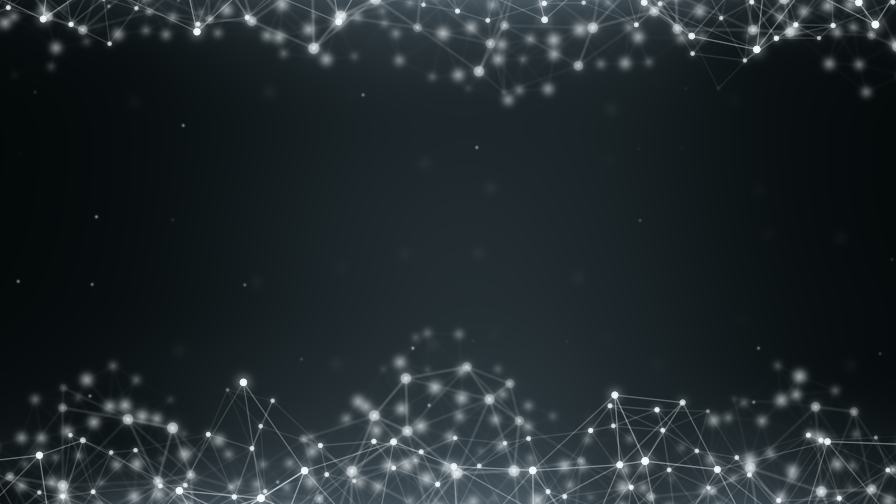
Reproduce this background procedurally as a WebGL 1 fragment shader.

```glsl
precision highp float;
// Dark slate backdrop with glowing node networks along the top and bottom.
// Each network is a jittered grid of dots joined to their neighbours; layers
// go from blurred to sharp, and sums of bumps shape how far each one reaches.

uniform vec2 u_resolution;

const vec3 SHADOW = vec3(0.006, 0.024, 0.026);
const vec3 SLATE = vec3(0.125, 0.165, 0.183);
const vec3 HAZE = vec3(0.31, 0.35, 0.39);
const vec3 LIGHT = vec3(0.96, 0.99, 1.0);

float hash(vec2 p) {
  vec3 q = fract(vec3(p.xyx) * 0.1031);
  q += dot(q, q.yzx + 33.33);
  return fract((q.x + q.y) * q.z);
}

float noise(vec2 p) {
  vec2 i = floor(p);
  vec2 f = fract(p);
  f = f * f * (3.0 - 2.0 * f);
  float low = mix(hash(i), hash(i + vec2(1.0, 0.0)), f.x);
  float high = mix(hash(i + vec2(0.0, 1.0)), hash(i + 1.0), f.x);
  return mix(low, high, f.y);
}

float bump(float x, float center, float width) {
  float t = (x - center) / width;
  return exp(-t * t);
}

// Depth of the network measured from the nearer horizontal edge
float reach(vec2 p, float blur) {
  float x = p.x;
  float softLow = 0.12 + 0.16 * bump(x, 0.2, 0.18) + 0.23 * bump(x, 0.89, 0.2) + 0.16 * bump(x, 1.57, 0.15);
  float sharpLow = 0.13 + 0.13 * bump(x, 0.5, 0.1) + 0.13 * bump(x, 1.25, 0.14) + 0.04 * bump(x, 1.5, 0.1);
  float softHigh = 0.08 + 0.07 * bump(x, 0.05, 0.1) + 0.09 * bump(x, 0.6, 0.07)
    + 0.13 * bump(x, 1.03, 0.25) + 0.11 * bump(x, 1.73, 0.1);
  float sharpHigh = 0.045 + 0.05 * bump(x, 0.3, 0.3) + 0.12 * bump(x, 1.44, 0.12) + 0.06 * bump(x, 1.72, 0.1);
  return p.y < 0.5 ? mix(sharpLow, softLow, blur) : mix(sharpHigh, softHigh, blur);
}

// Node position in xy, strength in z
vec3 node(vec2 cell, float size, float seed, float blur) {
  vec2 key = cell + seed;
  vec2 jitter = vec2(hash(key), hash(key + 57.3));
  vec2 pos = (cell + 0.08 + 0.84 * jitter) * size;
  float depth = min(pos.y, 1.0 - pos.y);
  float limit = reach(pos, blur);
  float inside = 1.0 - smoothstep(limit - 0.02, limit + 0.015, depth);
  float variety = hash(key + 113.7);
  return vec3(pos, inside * mix(mix(0.5, 0.12, blur), 1.0, variety));
}

float nodeGlow(vec2 p, vec3 n, float radius, float blur, float pixel) {
  float d = length(p - n.xy);
  float r = radius * mix(0.65, 1.0, n.z);
  float disc = 1.0 - smoothstep(r - pixel * 0.6, r + pixel * 0.8, d);
  float halo = exp(-d * d / (r * r * 5.0));
  float soft = exp(-d * d / (r * r)) * 0.7;
  return n.z * mix(2.0 * disc + 0.25 * halo, soft, blur);
}

float link(vec2 p, vec3 a, vec3 b, float size, float width) {
  vec2 ab = b.xy - a.xy;
  vec2 ap = p - a.xy;
  float t = clamp(dot(ap, ab) / max(dot(ab, ab), 0.00001), 0.0, 1.0);
  float stroke = 1.0 - smoothstep(0.0, width, length(ap - ab * t));
  float closeness = 1.0 - smoothstep(1.0, 2.2, length(ab) / size);
  return stroke * closeness * sqrt(a.z * b.z);
}

// One layer: nearby dots plus every link that can cross this cell
float network(vec2 p, float size, float seed, float radius, float blur, float lineGain, float pixel) {
  vec2 cell = floor(p / size);
  float width = max(0.0025, 1.25 * pixel) + 0.003 * blur;
  vec3 center = node(cell, size, seed, blur);
  float dots = 0.0;
  float lines = 0.0;
  for (int j = -1; j <= 1; j++) {
    for (int i = -1; i <= 1; i++) {
      vec3 n = node(cell + vec2(float(i), float(j)), size, seed, blur);
      dots += nodeGlow(p, n, radius, blur, pixel);
      lines += link(p, center, n, size, width) * (i == 0 && j == 0 ? 0.0 : 1.0);
    }
  }
  vec3 west = node(cell + vec2(-1.0, 0.0), size, seed, blur);
  vec3 east = node(cell + vec2(1.0, 0.0), size, seed, blur);
  vec3 south = node(cell + vec2(0.0, -1.0), size, seed, blur);
  vec3 north = node(cell + vec2(0.0, 1.0), size, seed, blur);
  lines += link(p, west, north, size, width) + link(p, north, east, size, width);
  lines += link(p, east, south, size, width) + link(p, south, west, size, width);
  return dots + lines * lineGain;
}

// Sparse floating dust
float dust(vec2 p, float size, float radius, float rarity) {
  vec2 cell = floor(p / size);
  vec2 pos = (cell + 0.2 + 0.6 * vec2(hash(cell + 7.1), hash(cell + 19.4))) * size;
  float d = length(p - pos) / radius;
  return exp(-d * d) * smoothstep(rarity, 1.0, hash(cell + 41.9));
}

void main() {
  vec2 p = gl_FragCoord.xy / u_resolution.y;
  float pixel = 1.0 / u_resolution.y;
  p.x *= 1.778 * u_resolution.y / u_resolution.x;

  // Backdrop: dim sides, soft central glow, haze near the networks
  vec3 color = mix(SHADOW, SLATE, bump(p.x, 0.93, 0.56) * bump(p.y, 0.4, 0.85));
  float mist = 0.4 + 1.0 * noise(p * vec2(4.0, 7.0));
  float haze = 0.62 * exp(-p.y / 0.13) * bump(p.x, 0.95, 1.1);
  haze += 0.62 * exp((p.y - 1.0) / 0.08) * bump(p.x, 0.98, 0.75);
  color += HAZE * haze * mist;

  // Networks from far and blurred to near and sharp
  float glow = 0.85 * network(p, 0.06, 11.0, 0.0125, 1.0, 0.04, pixel);
  glow += 1.15 * network(p, 0.11, 37.0, 0.011, 0.8, 0.18, pixel);
  glow += 0.85 * network(p, 0.085, 71.0, 0.0048, 0.1, 0.22, pixel);
  glow += 1.3 * network(p, 0.14, 93.0, 0.0072, 0.0, 0.42, pixel);
  glow += 0.6 * dust(p, 0.13, 0.0028, 0.65) + 0.035 * dust(p + 3.0, 0.17, 0.013, 0.3);

  color = mix(color, LIGHT, 1.0 - exp(-1.3 * glow));
  gl_FragColor = vec4(color, 1.0);
}
```
